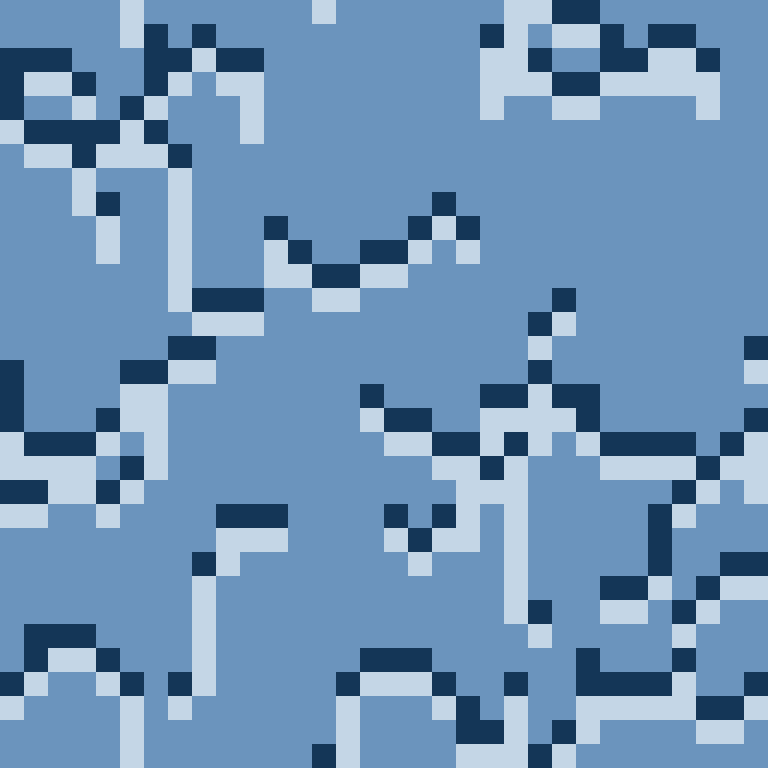
This pattern is drawn by a Shadertoy shader. Its source:

```glsl
// Blocky wavy strokes in navy with pale undersides, wandering over a blue ground.

#define GRID 32.0         // cells along the canvas height
#define LANES 4.0         // strokes start in LANES x LANES jittered plots
#define MIN_STEPS 10.0    // shortest stroke, in cells
#define MAX_STEPS 18.0    // longest stroke, in cells
#define SWING 1.15        // how far the heading sways, in radians
#define SWAY_RATE 0.42    // sway per step, in radians
#define RISE 0.25         // mean upward tilt, in radians
#define SEED 7.0
#define GROUND vec3(0.42, 0.58, 0.74)
#define PALE vec3(0.77, 0.84, 0.90)
#define NAVY vec3(0.08, 0.21, 0.34)

float hash(vec2 p) {
    return fract(sin(dot(p, vec2(127.1, 311.7)) + SEED) * 43758.5453);
}

// 0 = ground, 1 = pale underside, 2 = navy stroke
vec3 inkColor(float ink) {
    return ink < 0.5 ? GROUND : ink < 1.5 ? PALE : NAVY;
}

// Marks which cell of a 2x2 block lies at the given offset
vec4 blockMask(vec2 offset) {
    vec2 d = mod(offset, GRID);
    return vec4(equal(vec4(0.0, 1.0, 0.0, 1.0), d.xxxx))
         * vec4(equal(vec4(0.0, 0.0, 1.0, 1.0), d.yyyy));
}

// Walks every stroke in order; later marks cover earlier ones
vec4 paintBlock(vec2 corner) {
    vec4 ink = vec4(0.0);
    for (float n = 0.0; n < LANES * LANES; n++) {
        vec2 plot = vec2(mod(n, LANES), floor(n / LANES));
        vec2 jitter = vec2(hash(vec2(n, 1.0)), hash(vec2(n, 2.0)));
        vec2 pen = (plot + jitter) * GRID / LANES;
        float side = hash(vec2(n, 3.0)) < 0.5 ? -1.0 : 1.0;
        float tilt = RISE + hash(vec2(n, 4.0)) - 0.5;
        float phase = 6.2832 * hash(vec2(n, 5.0));
        float steps = floor(mix(MIN_STEPS, MAX_STEPS + 1.0, hash(vec2(n, 6.0))));

        for (float t = 0.0; t < MAX_STEPS; t++) {
            if (t >= steps) break;
            vec2 offset = floor(pen) - corner;
            ink = mix(ink, vec4(2.0), blockMask(offset));
            ink = mix(ink, vec4(1.0), blockMask(offset - vec2(0.0, 1.0)));
            float heading = tilt + SWING * sin(phase + t * SWAY_RATE);
            pen += vec2(side * cos(heading), sin(heading));
        }
    }
    return ink;
}

void mainImage(out vec4 fragColor, in vec2 fragCoord) {
    float pixelsPerCell = iResolution.y / GRID;
    vec2 p = fragCoord / pixelsPerCell - 0.5;
    vec2 corner = floor(p);
    vec4 ink = paintBlock(corner);

    // Blend the four nearest cells across one pixel at their borders
    vec2 blend = clamp((p - corner - 0.5) * pixelsPerCell + 0.5, 0.0, 1.0);
    vec3 lower = mix(inkColor(ink.x), inkColor(ink.y), blend.x);
    vec3 upper = mix(inkColor(ink.z), inkColor(ink.w), blend.x);
    fragColor = vec4(mix(lower, upper, blend.y), 1.0);
}
```
